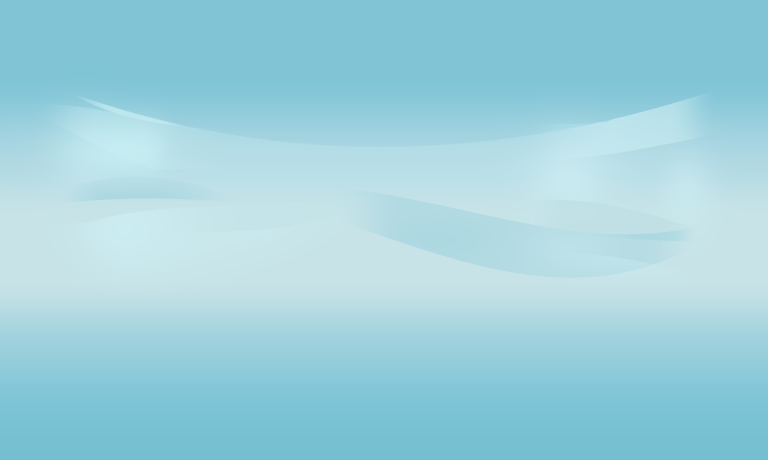
A WebGL 2 fragment shader for this background:

```glsl
#version 300 es
precision highp float;

uniform vec2 u_resolution;
out vec4 outColor;

// Height of a cubic Bezier with evenly spaced controls over span.x..span.y
float curve(float x, vec2 span, vec4 h) {
    float t = clamp((x - span.x) / (span.y - span.x), 0.0, 1.0);
    float s = 1.0 - t;
    return dot(h, vec4(s * s * s, 3.0 * s * s * t, 3.0 * s * t * t, t * t * t));
}

// Smooth step that is one above the edge
float above(float y, float edge) {
    float soft = 0.75 / u_resolution.y;
    return smoothstep(-soft, soft, y - edge);
}

float between(float y, float low, float high) {
    return above(y, low) * above(high, y);
}

// Horizontal fade: in over ends.xy, out over ends.zw
float fade(float x, vec4 ends) {
    return smoothstep(ends.x, ends.y, x) * (1.0 - smoothstep(ends.z, ends.w, x));
}

float glow(vec2 p, vec2 center, vec2 radius) {
    vec2 d = (p - center) / radius;
    return exp(-dot(d, d));
}

vec3 backdrop(float y) {
    vec3 c = mix(vec3(0.46, 0.75, 0.82), vec3(0.49, 0.77, 0.84), smoothstep(0.0, 0.16, y));
    c = mix(c, vec3(0.60, 0.81, 0.86), smoothstep(0.11, 0.25, y));
    c = mix(c, vec3(0.78, 0.89, 0.905), smoothstep(0.22, 0.40, y));
    c = mix(c, vec3(0.67, 0.84, 0.885), smoothstep(0.52, 0.69, y));
    return mix(c, vec3(0.50, 0.77, 0.84), smoothstep(0.65, 0.84, y));
}

void main() {
    vec2 p = gl_FragCoord.xy / u_resolution;
    float x = p.x, y = p.y;
    vec3 pale = vec3(0.80, 0.93, 0.95);
    vec3 shade = vec3(0.64, 0.83, 0.875);
    vec3 color = backdrop(y);

    // Wide sheet hanging below the upper arc
    float arc = curve(x, vec2(0.09, 0.93), vec4(0.799, 0.632, 0.650, 0.803));
    float sheet = above(arc, y) * smoothstep(0.50, 0.67, y) * fade(x, vec4(0.08, 0.26, 0.80, 0.92));
    color = mix(color, pale, 0.28 * sheet);

    // Left wing with its bright sliver
    float wingTop = curve(x, vec2(0.045, 0.25), vec4(0.776, 0.772, 0.745, 0.722));
    float wingLow = curve(x, vec2(0.06, 0.20), vec4(0.740, 0.700, 0.660, 0.632));
    float wing = between(y, wingLow, wingTop) * fade(x, vec4(0.04, 0.13, 0.16, 0.30));
    color = mix(color, pale, 0.36 * wing);
    float sliverLow = curve(x, vec2(0.09, 0.245), vec4(0.799, 0.748, 0.734, 0.724));
    float sliver = between(y, sliverLow, arc) * fade(x, vec4(0.085, 0.15, 0.21, 0.25));
    color = mix(color, vec3(0.75, 0.91, 0.94), 0.85 * sliver);

    // Right wing
    float rightTop = min(arc, curve(x, vec2(0.69, 0.80), vec4(0.724, 0.732, 0.732, 0.736))
        + 0.6 * max(x - 0.79, 0.0));
    float rightLow = curve(x, vec2(0.73, 0.92), vec4(0.652, 0.662, 0.682, 0.704));
    float rightWing = between(y, rightLow, rightTop) * fade(x, vec4(0.69, 0.80, 0.87, 0.935));
    color = mix(color, pale, 0.58 * rightWing);
    float tip = between(y, arc, arc + 0.03) * above(0.731, y) * fade(x, vec4(0.69, 0.75, 0.77, 0.80));
    color = mix(color, vec3(0.65, 0.87, 0.91), 0.6 * tip);

    // Soft lights on both sides
    float leftLight = glow(p, vec2(0.165, 0.672), vec2(0.075, 0.060)) * (1.0 - smoothstep(0.19, 0.24, x));
    color = mix(color, vec3(0.78, 0.94, 0.955), 0.80 * leftLight);
    color = mix(color, pale, 0.35 * glow(p, vec2(0.11, 0.66), vec2(0.04, 0.09)));
    color = mix(color, pale, 0.75 * glow(p, vec2(0.74, 0.61), vec2(0.05, 0.09)));
    color = mix(color, pale, 0.60 * glow(p, vec2(0.895, 0.58), vec2(0.033, 0.09)));

    // Left shaded lens
    float lensTop = curve(x, vec2(0.09, 0.32), vec4(0.594, 0.632, 0.620, 0.557));
    float lensLow = curve(x, vec2(0.09, 0.32), vec4(0.560, 0.572, 0.572, 0.556));
    float lens = between(y, lensLow, lensTop) * fade(x, vec4(0.07, 0.14, 0.20, 0.32));
    color = mix(color, shade, lens * mix(0.75, 0.2, smoothstep(0.56, 0.62, y)));

    // Lower left sheet and the fold inside it
    float foldTop = curve(x, vec2(0.11, 0.48), vec4(0.515, 0.575, 0.535, 0.580));
    float foldLow = curve(x, vec2(0.11, 0.48), vec4(0.475, 0.520, 0.460, 0.560));
    float hem = curve(x, vec2(0.12, 0.49), vec4(0.36, 0.33, 0.43, 0.49));
    float lowerSheet = above(foldTop, y) * smoothstep(hem - 0.02, hem + 0.10, y)
        * fade(x, vec4(0.08, 0.17, 0.34, 0.50));
    color = mix(color, pale, 0.45 * lowerSheet);
    float fold = between(y, foldLow, foldTop) * fade(x, vec4(0.20, 0.32, 0.38, 0.48));
    color = mix(color, vec3(0.75, 0.88, 0.90), 0.45 * fold);
    color = mix(color, pale, 0.75 * above(foldTop, y) * glow(p, vec2(0.16, 0.50), vec2(0.06, 0.065)));

    // Main ribbon sweeping to the right
    vec2 span = vec2(0.449, 0.898);
    float ribbonTop = curve(x, span, vec4(0.590, 0.563, 0.454, 0.504));
    float ribbonLow = curve(x, span, vec4(0.515, 0.430, 0.328, 0.459));
    float ribbon = between(y, ribbonLow, ribbonTop) * fade(x, vec4(0.43, 0.53, 0.83, 0.91));
    float depth = 0.48 + 0.22 * glow(p, vec2(0.57, 0.48), vec2(0.12, 0.08));
    color = mix(color, shade, ribbon * depth);
    color = mix(color, pale, 0.30 * ribbon * glow(p, vec2(0.74, 0.46), vec2(0.06, 0.05)));

    // Right lens, its dark strip and the small lower fold
    float eyeTop = curve(x, vec2(0.69, 0.91), vec4(0.565, 0.572, 0.545, 0.500));
    float eye = between(y, ribbonTop, eyeTop) * fade(x, vec4(0.68, 0.74, 0.86, 0.92));
    color = mix(color, vec3(0.74, 0.87, 0.895), 0.65 * eye);
    float stripLow = curve(x, vec2(0.74, 0.91), vec4(0.490, 0.485, 0.475, 0.475));
    float strip = between(y, stripLow, ribbonTop) * fade(x, vec4(0.76, 0.86, 0.87, 0.91));
    color = mix(color, shade, 0.55 * strip);
    float tailTop = curve(x, vec2(0.70, 0.91), vec4(0.450, 0.455, 0.435, 0.400));
    float tail = above(tailTop, y) * smoothstep(0.36, 0.45, y) * fade(x, vec4(0.70, 0.82, 0.86, 0.91));
    color = mix(color, pale, 0.40 * tail);

    outColor = vec4(color, 1.0);
}
```
